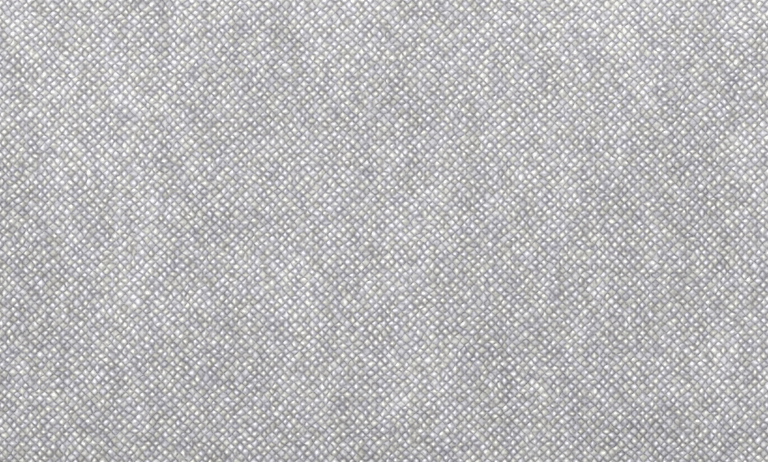
A Shadertoy shader for this texture:

```glsl
// Silver-grey woven cloth: small rounded diamond bumps on a diagonal lattice.
// Each bump is a rounded-box dome with a soft glint; hashes vary the bumps
// and layered value noise adds broad, slightly vertical mottling.

float hash(vec2 p) {
    return fract(sin(dot(p, vec2(127.1, 311.7))) * 43758.5453);
}

float noise(vec2 p) {
    vec2 i = floor(p), f = fract(p);
    f = f * f * (3.0 - 2.0 * f);
    return mix(mix(hash(i), hash(i + vec2(1, 0)), f.x),
               mix(hash(i + vec2(0, 1)), hash(i + vec2(1, 1)), f.x), f.y);
}

float fbm(vec2 p) {
    float sum = 0.0, gain = 0.5;
    for (int i = 0; i < 4; i++) {
        sum += gain * noise(p);
        p = p * 2.03 + 17.3;
        gain *= 0.5;
    }
    return sum;
}

void mainImage(out vec4 fragColor, in vec2 fragCoord) {
    vec2 uv = fragCoord / iResolution.xy;

    // Lattice: 86 bumps across, 52 down, with half-step rows between
    vec2 p = uv * vec2(86.0, 52.0);
    p += 0.30 * (vec2(noise(p * 0.45), noise(p * 0.45 + 41.0)) - 0.5);
    p += 0.20 * (vec2(noise(p * 1.7 + 7.0), noise(p * 1.7 + 83.0)) - 0.5);
    vec2 q = vec2(p.x + p.y, p.x - p.y);
    vec2 cell = floor(q);
    vec2 f = fract(q) - 0.5;
    float variation = hash(cell);
    float pixel = 86.0 / iResolution.x;

    // Rounded diamond dome, separated by narrow grooves
    vec2 box = abs(f) - (0.19 + 0.09 * variation);
    float edge = length(max(box, 0.0)) + min(max(box.x, box.y), 0.0) - 0.2;
    float dome = 1.0 - smoothstep(-0.22 - 0.3 * pixel, 0.06 + 0.3 * pixel, edge);

    // Glint toward the upper left of each bump
    vec2 glintPos = f + vec2(0.0, 0.09)
                  - 0.26 * (vec2(hash(cell + 5.3), hash(cell + 9.1)) - 0.5);
    float glint = exp(-dot(glintPos, glintPos) * 17.0);

    // Light, wear and fibre grain
    float tone = 0.625 + 0.145 * dome - 0.09 * f.y * dome;
    tone += glint * (0.08 + 0.22 * hash(cell + 23.7));
    tone += 0.05 * (variation - 0.5);
    tone += 0.10 * (fbm(uv * vec2(11.0, 5.0)) - 0.47);
    tone += 0.04 * (noise(uv * vec2(65.0, 16.0)) - 0.5);
    tone += 0.14 * (noise(uv * vec2(410.0, 247.0)) - 0.5);
    tone += 0.06 * (uv.y - 0.5);

    // Violet grooves and faint warm or cool threads
    vec3 color = vec3(tone);
    color += (1.0 - dome) * vec3(0.003, -0.005, 0.008);
    color += (hash(cell + 61.0) - 0.5) * vec3(0.012, 0.014, -0.032);
    fragColor = vec4(clamp(color, 0.0, 0.98), 1.0);
}
```
